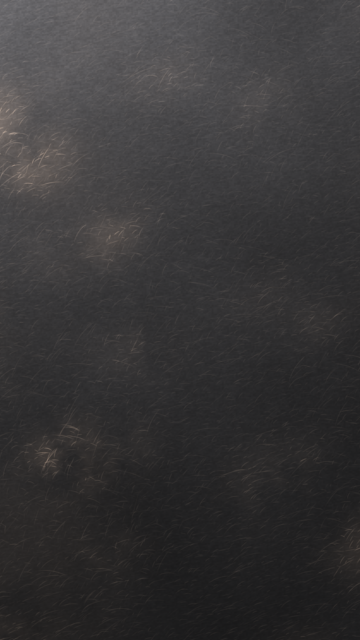
Give the GLSL for this texture, as a Shadertoy shader.

```glsl
const vec3 COOL_TINT = vec3(1.0, 0.99, 1.02);
const vec3 GLOW_COLOR = vec3(0.175, 0.140, 0.112);
const vec3 SCRATCH_COLOR = vec3(0.50, 0.42, 0.35);
const float SHADE_FLOOR = 0.112;     // grey at the bottom edge
const float SHADE_LINEAR = 0.085;
const float SHADE_CURVE = 0.145;
const float SIDE_LIGHT = 0.46;       // extra light towards the upper left
const float PATCH_CELLS = 3.4;       // worn patches per canvas width
const float LEAN = 0.42;             // main scratch direction, radians
const float SCRATCH_CELLS = 11.0;    // coarsest scratch grid per width
const float SCRATCH_HALF_WIDTH = 0.0011;
const float FAINT_SCRATCH = 0.13;    // scratch strength outside the patches
const float WORN_SCRATCH = 0.85;
const float GRAIN = 0.19;
const float MOTTLE = 0.34;
const float HAZE = 0.22;             // broad brown veil on the left

vec2 hash22(vec2 p) {
    vec3 q = fract(p.xyx * vec3(0.1031, 0.1030, 0.0973));
    q += dot(q, q.yzx + 33.33);
    return fract((q.xx + q.yz) * q.zy);
}

vec2 rotate(vec2 p, float angle) {
    float c = cos(angle), s = sin(angle);
    return vec2(c * p.x + s * p.y, c * p.y - s * p.x);
}

float valueNoise(vec2 p) {
    vec2 id = floor(p), f = fract(p);
    f = f * f * (3.0 - 2.0 * f);
    float low = mix(hash22(id).x, hash22(id + vec2(1, 0)).x, f.x);
    float high = mix(hash22(id + vec2(0, 1)).x, hash22(id + vec2(1, 1)).x, f.x);
    return mix(low, high, f.y);
}

float fbm(vec2 p) {
    float sum = 0.0, weight = 0.5;
    for (int k = 0; k < 4; k++) {
        sum += weight * valueNoise(p);
        p = rotate(p, 0.6) * 2.03 + 11.7;
        weight *= 0.5;
    }
    return sum / 0.9375;
}

// Soft slanted spots, one per cell, broken up by noise
float wornPatches(vec2 p) {
    vec2 q = p * PATCH_CELLS, id = floor(q);
    float sum = 0.0;
    for (int j = -1; j <= 1; j++)
    for (int i = -1; i <= 1; i++) {
        vec2 cell = id + vec2(i, j);
        vec2 center = hash22(cell + 40.0);
        vec2 trait = hash22(cell + 75.0);
        vec2 d = rotate(q - cell - center, LEAN);
        d /= vec2(mix(0.36, 0.58, trait.y), mix(0.25, 0.42, trait.y));
        sum += smoothstep(0.0, 0.8, trait.x) * exp(-dot(d, d) * 1.5);
    }
    return min(sum, 1.0) * smoothstep(0.18, 0.68, fbm(p * 9.0 + 5.0));
}

// Short bent strokes, one per cell
float scratchLayer(vec2 p, float cells, float seed) {
    vec2 q = p * cells, id = floor(q);
    float pixel = cells / iResolution.x;
    float reach = SCRATCH_HALF_WIDTH * cells + 0.8 * pixel;
    float ink = 0.0;
    for (int j = -1; j <= 1; j++)
    for (int i = -1; i <= 1; i++) {
        vec2 cell = id + vec2(i, j);
        vec2 center = hash22(cell + seed);
        vec2 trait = hash22(cell + seed + 57.0);
        float spread = mix(0.2, 2.4, valueNoise(cell / cells * 3.0));
        vec2 d = rotate(q - cell - center, LEAN + spread * (trait.x - 0.5));
        d.y += (trait.y - 0.5) * 0.7 * d.x * d.x;
        float halfLength = mix(0.3, 0.75, fract(trait.x * 7.3));
        float line = 1.0 - smoothstep(0.0, reach, abs(d.y));
        line *= 1.0 - smoothstep(0.3, 1.0, abs(d.x) / halfLength);
        ink = max(ink, line * mix(0.15, 1.0, trait.y * trait.y));
    }
    return ink;
}

void mainImage(out vec4 fragColor, in vec2 fragCoord) {
    vec2 uv = fragCoord / iResolution.xy;
    vec2 p = fragCoord / iResolution.x;

    // Broad light falling from the upper left
    float shade = SHADE_FLOOR + uv.y * (SHADE_LINEAR + SHADE_CURVE * uv.y);
    shade *= 1.0 + SIDE_LIGHT * uv.y * (0.42 - uv.x);
    shade *= 1.0 + MOTTLE * (fbm(p * 2.8 + 3.0) - 0.5);

    // Fine brushed grain
    float grain = valueNoise(rotate(p, 0.15) * vec2(85.0, 230.0));
    grain = mix(grain, valueNoise(p * 210.0 + 9.0), 0.5);
    shade *= 1.0 + GRAIN * (grain - 0.5);

    // Wear gathers along the left side and the lower right
    float leftSide = smoothstep(0.55, 0.0, uv.x);
    float wear = 0.22 + 0.78 * leftSide;
    wear += 0.45 * smoothstep(0.65, 1.0, uv.x) * smoothstep(0.75, 0.4, uv.y);
    wear *= wornPatches(p);
    float veil = HAZE * leftSide * smoothstep(0.3, 0.7, fbm(p * 3.5 + 20.0));

    float scratches = 0.0, cells = SCRATCH_CELLS;
    for (int k = 0; k < 5; k++) {
        scratches += 0.55 * scratchLayer(p, cells, 13.0 * float(k));
        cells *= 1.45;
    }

    vec3 color = shade * COOL_TINT + GLOW_COLOR * (wear + veil);
    color += SCRATCH_COLOR * scratches * (FAINT_SCRATCH + WORN_SCRATCH * wear);
    fragColor = vec4(clamp(color, 0.0, 1.0), 1.0);
}
```
